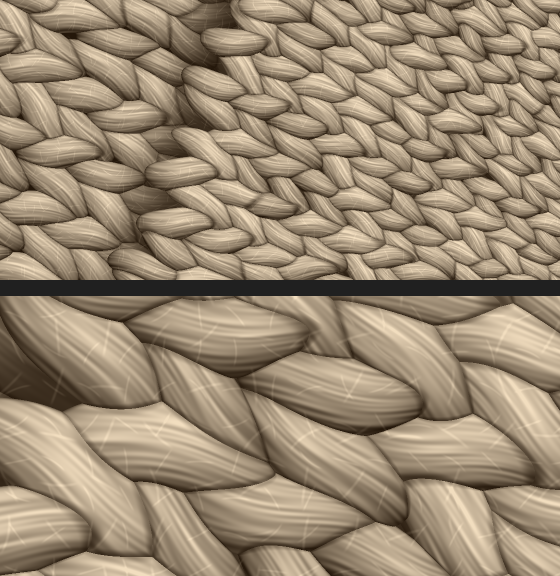
Top: the whole. Bottom: its middle third, enlarged.
Reproduce this texture procedurally as a WebGL 1 fragment shader.

```glsl
precision highp float;
uniform vec2 u_resolution;

#define LEFT_STEP 0.175
#define LEFT_PITCH 0.25
#define LEFT_SLOPE 0.5
#define RIGHT_ORIGIN vec2(0.75, 0.3)
#define STRAND_LENGTH 0.92
#define STRAND_WIDTH 0.36
#define JITTER 0.18
#define FIBER_DEPTH 0.12
#define HAIR_DEPTH 0.09
#define DARK vec3(0.14, 0.09, 0.04)
#define LIGHT vec3(0.95, 0.87, 0.75)

float hash(vec2 p) {
  return fract(sin(dot(p, vec2(127.1, 311.7))) * 43758.55);
}

mat2 rotation(float angle) {
  float c = cos(angle), s = sin(angle);
  return mat2(c, s, -s, c);
}

// Horizontal position of the folded edge at height y
float foldEdge(float y) {
  return 0.43 + 0.45 * y - 0.1 * y * y;
}

// Right side: chains bend downwards and shrink away from the fold
float chainDrop(float t) { return 0.4 * t + 0.03 * t * t; }
float chainPitch(float t) { return 0.185 - 0.045 * t; }

vec2 toChains(vec2 p) {
  vec2 q = p - RIGHT_ORIGIN;
  return vec2(6.4 * q.x + 1.3 * q.x * q.x, (q.y + chainDrop(q.x)) / chainPitch(q.x));
}

vec2 fromChains(vec2 uv) {
  float t = (sqrt(max(40.96 + 5.2 * uv.x, 0.0)) - 6.4) / 2.6;
  return RIGHT_ORIGIN + vec2(t, uv.y * chainPitch(t) - chainDrop(t));
}

// Wool fibers running along a strand, fading in and out
float fibers(vec2 s, float seed) {
  float sum = 0.0, frequency = 7.0;
  for (int k = 0; k < 5; k++) {
    float phase = seed * 40.0 + float(k) * 2.3;
    float bend = 0.8 * sin(s.x * 2.2 + phase) + 1.2 * sin(s.y * 5.0 + phase * 1.7);
    float fade = 0.65 + 0.5 * sin(s.x * 5.0 + s.y * 8.0 + phase * 3.1);
    sum += fade * sin(s.y * frequency + s.x * 2.5 * sin(phase) + bend);
    frequency *= 1.55;
  }
  return sum * 0.5;
}

// Stray hairs: one thin bent line in each cell
float hairs(vec2 p) {
  vec2 cell = floor(p);
  float seed = hash(cell);
  vec2 q = (fract(p) - 0.5) * rotation(6.28 * seed);
  float line = abs(q.y - 0.9 * (hash(cell + 9.0) - 0.5) * q.x * q.x);
  return (1.0 - smoothstep(0.0, 0.05, line)) * (1.0 - smoothstep(0.25, 0.45, length(q)));
}

// Rounded strands in two leaning rows per chain; returns tone and coverage
vec2 knit(vec2 uv, float aspect, float slope, bool trimmed) {
  float top = -1.0, second = -1.0, bestAngle = 0.0, bestSeed = 0.0;
  vec2 best = vec2(0.0);
  for (int j = -1; j <= 1; j++) {
    float row = floor(uv.y * 2.0) + float(j);
    float leaning = mod(row, 2.0);
    float shift = 0.4 * leaning + 0.25 * sin(floor(row * 0.5) * 2.4);
    for (int i = -1; i <= 1; i++) {
      vec2 id = vec2(floor(uv.x - shift) + float(i), row);
      float seed = hash(id + (trimmed ? 37.0 : 5.0));
      float seed2 = hash(id + 71.3);
      vec2 center = vec2(id.x + 0.5 + shift, (row + 0.5) * 0.5);
      center += JITTER * (vec2(seed, seed2) - 0.5) * vec2(1.0, 0.5);
      if (trimmed) {
        vec2 place = fromChains(center);
        if (place.x < foldEdge(place.y) + 0.07) continue;
      }
      vec2 d = uv - center;
      d.y = d.y * aspect - slope * d.x;
      float angle = mix(0.2, -0.42, leaning) - 0.75 * slope + 0.35 * (seed2 - 0.5);
      vec2 s = d * rotation(angle);
      s.y += 0.07 * sin(s.x * 3.0 + seed * 6.0);
      s /= vec2(STRAND_LENGTH, STRAND_WIDTH) * (0.93 + 0.16 * seed);
      s.y /= 1.0 - 0.22 * s.x * (1.0 - 2.0 * leaning);
      float dome = 1.0 - s.x * s.x - s.y * s.y;
      if (dome <= 0.0) continue;
      float height = sqrt(dome) + 0.18 * s.x + 0.22 * seed2 - 0.1 * leaning;
      if (height > top) {
        second = top;
        top = height;
        best = s;
        bestAngle = angle;
        bestSeed = seed;
      } else {
        second = max(second, height);
      }
    }
  }
  if (top <= -1.0) return vec2(0.0);

  // Soft light from above; creases darken most on the shaded flank
  float dome = sqrt(max(1.0 - best.x * best.x - best.y * best.y, 0.0));
  vec2 tilt = rotation(bestAngle) * (best * vec2(0.4, 0.8));
  float diffuse = max(dot(vec3(tilt, dome), vec3(0.12, 0.55, 0.8)), 0.0);
  float tone = 0.14 + 0.72 * diffuse + 0.14 * (bestSeed - 0.5);
  tone += FIBER_DEPTH * fibers(best, bestSeed) * (0.5 + 0.5 * dome);
  float creaseTone = mix(0.4, 0.75, smoothstep(-0.5, 0.5, tilt.y));
  tone *= mix(creaseTone, 1.0, smoothstep(0.0, 0.22, top - second));
  tone *= mix(0.5, 1.0, smoothstep(0.0, 0.35, dome));
  return vec2(tone, 1.0);
}

float fabricTone(vec2 p) {
  vec2 uv = toChains(p);
  float slope = 0.4 + 0.06 * (p.x - RIGHT_ORIGIN.x) + 0.045 * uv.y;
  vec2 front = knit(uv, 1.2, slope, true);
  if (front.y > 0.5) return front.x;
  // Flat left side, shaded where it dips below the fold
  vec2 flatUv = vec2(p.x / LEFT_STEP, (p.y + LEFT_SLOPE * p.x) / LEFT_PITCH);
  float back = knit(flatUv, LEFT_PITCH / LEFT_STEP, LEFT_SLOPE, false).x;
  return back * mix(0.2, 0.98, smoothstep(-0.08, 0.18, foldEdge(p.y) - p.x));
}

void main() {
  // Four samples per point smooth the strand edges
  vec3 color = vec3(0.0);
  for (int k = 0; k < 4; k++) {
    vec2 offset = vec2(mod(float(k), 2.0), floor(float(k) * 0.5)) * 0.5 - 0.25;
    vec2 p = (gl_FragCoord.xy + offset) / u_resolution.y;
    float tone = fabricTone(p) * 1.06;
    tone += HAIR_DEPTH * (hairs(p * 17.0) + hairs(p * 23.0 + 4.7) - 0.1);
    color += mix(DARK, LIGHT, clamp(tone, 0.0, 1.0));
  }
  gl_FragColor = vec4(color * 0.25, 1.0);
}
```
